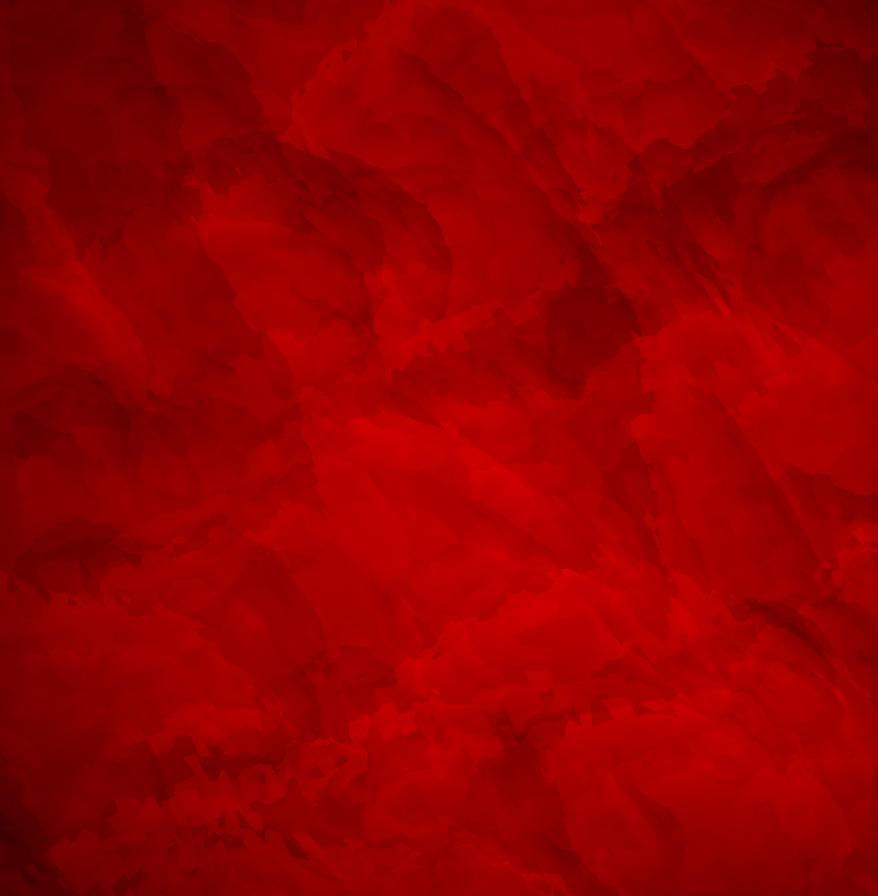
Reproduce this background procedurally as a WebGL 1 fragment shader.

```glsl
precision highp float;

uniform vec2 u_resolution;

vec2 hash2(vec2 p) {
    vec3 q = fract(p.xyx * vec3(0.1031, 0.1030, 0.0973));
    q += dot(q, q.yzx + 33.33);
    return fract((q.xx + q.yz) * q.zy);
}

vec2 rotate(vec2 p, float angle) {
    float c = cos(angle), s = sin(angle);
    return vec2(c * p.x + s * p.y, c * p.y - s * p.x);
}

// Cellular noise: a nearly constant random vector per cell, with soft borders
vec2 facets(vec2 p) {
    vec2 cell = floor(p);
    vec2 sum = vec2(0.0);
    float total = 0.0;
    for (int y = -1; y <= 1; y++) {
        for (int x = -1; x <= 1; x++) {
            vec2 id = cell + vec2(x, y);
            vec2 toSite = id + hash2(id) - p;
            float weight = exp(-28.0 * dot(toSite, toSite));
            sum += weight * (hash2(id + 71.7) - 0.5);
            total += weight;
        }
    }
    return sum / total;
}

// Curved dabs of paint, crisp along one side and fading towards the other
float strokes(vec2 p, float edge) {
    vec2 cell = floor(p);
    float tone = 0.0;
    for (int y = -1; y <= 1; y++) {
        for (int x = -1; x <= 1; x++) {
            vec2 id = cell + vec2(x, y);
            vec2 pick = hash2(id + 13.1);
            vec2 shape = hash2(id + 47.9);
            float angle = mix(0.35, -0.85, step(0.6, pick.x)) + 0.9 * (shape.x - 0.5);
            vec2 q = rotate(p - id - hash2(id), angle);
            q.y += (shape.y - 0.5) * 0.5 * q.x * q.x;
            float width = mix(0.16, 0.42, shape.y);
            float d = (length(q / vec2(0.85, width)) - 1.0) * width;
            float cover = 1.0 - smoothstep(-edge, edge, d);
            float fade = smoothstep(-1.0, 0.9, q.y / width);
            float bristles = 0.9 + 0.1 * sin(q.y * 75.0 + 3.0 * sin(q.x * 4.0 + pick.y * 6.0));
            tone += (pick.y * 2.0 - 1.08) * cover * fade * bristles;
        }
    }
    return tone;
}

void main() {
    vec2 uv = gl_FragCoord.xy / u_resolution;
    vec2 p = gl_FragCoord.xy / u_resolution.y;

    // Slanted chips break the stroke outlines into ragged teeth
    vec2 bent = p + 0.012 * sin(p.yx * 17.0 + 2.0 * sin(p * 9.0));
    vec2 chip = facets(rotate(bent, -1.0) * vec2(24.0, 62.0));
    vec2 flake = facets(rotate(bent, 0.5) * vec2(26.0, 42.0) + 90.0);
    vec2 ragged = bent + rotate(chip * vec2(0.042, 0.012), 1.0) + 0.016 * flake;

    // Strokes from broad to small
    float paint = 0.0;
    float scale = 2.3;
    float strength = 0.21;
    for (int i = 0; i < 5; i++) {
        float layer = float(i);
        vec2 q = mix(ragged, bent, 0.15 * layer);
        q = rotate(q, 0.12 * sin(layer * 2.4)) * scale + 17.3 * layer + 5.0;
        paint += strength * strokes(q, 1.2 * scale / u_resolution.y);
        scale *= 1.55;
        strength *= 0.86;
    }
    paint += 0.05 * chip.x + 0.06 * flake.y;
    paint = 0.5 * paint + 0.5 * clamp(paint, -0.3, 0.24);

    // Off-centre glow darkening towards the borders
    vec2 away = uv - vec2(0.6, 0.52);
    float glow = 0.70 - 0.68 * dot(away, away);
    float red = clamp(glow * (1.02 + paint), 0.12, 0.92);
    gl_FragColor = vec4(red, 0.2 * max(red - 0.8, 0.0), 0.0, 1.0);
}
```
